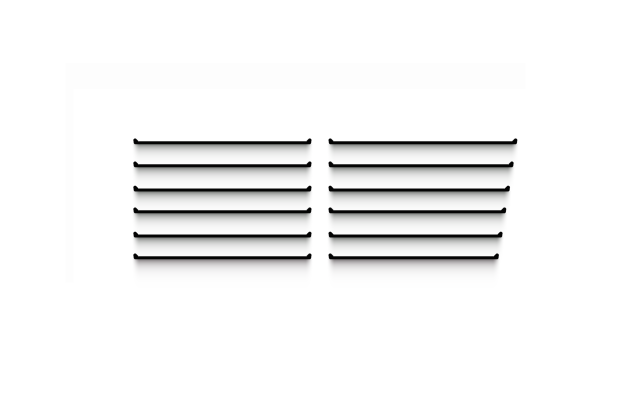
This pattern is drawn by a Shadertoy shader. Its source:

```glsl
// Two columns of six thin black slats with upturned ends on a white ground.
// Each slat is a distance function with an exponential shadow below it; the
// right column narrows row by row. White margins let the canvas tile.

float hash(vec2 p) {
    return fract(sin(dot(p, vec2(127.1, 311.7))) * 43758.5453);
}

float segment(vec2 p, vec2 a, vec2 b) {
    vec2 pa = p - a, ba = b - a;
    return length(pa - ba * clamp(dot(pa, ba) / dot(ba, ba), 0.0, 1.0));
}

float box(vec2 p, vec2 lo, vec2 hi) {
    vec2 d = abs(p - 0.5 * (lo + hi)) - 0.5 * (hi - lo);
    return max(d.x, d.y);
}

// Bar with a slanted nub at both ends; p.x is measured from the bar's centre.
float slat(vec2 p, float halfWidth) {
    float inward = halfWidth - abs(p.x);
    float bar = max(abs(p.y) - 0.0036, 0.005 - inward);
    float nub = segment(vec2(inward, p.y), vec2(0.0045, 0.0062), vec2(0.0095, 0.0012)) - 0.0042;
    float foot = segment(vec2(inward, p.y), vec2(0.0045, 0.0055), vec2(0.0050, 0.0005)) - 0.0040;
    return min(bar, min(nub, foot));
}

// Soft shade that starts at the bar, fades downward and softens at the ends.
float slatShadow(vec2 p, float halfWidth, float strength) {
    float below = -p.y - 0.0030;
    float ends = smoothstep(-0.004, 0.016, halfWidth - abs(p.x));
    return strength * ends * smoothstep(-0.001, 0.001, below) * exp(-max(below, 0.0) / 0.0125);
}

void mainImage(out vec4 fragColor, in vec2 fragCoord) {
    vec2 p = fragCoord / iResolution.y;
    float px = 1.0 / iResolution.y;

    // White ground with a barely visible band and left strip
    float panel = min(box(p, vec2(0.159, 0.783), vec2(1.282, 0.846)),
                      box(p, vec2(0.159, 0.311), vec2(0.180, 0.846)));
    vec3 color = vec3(1.0 - 0.008 * smoothstep(px, -px, panel));

    float ink = 0.0;
    for (int row = 0; row < 6; row++) {
        float r = float(row);
        // Every other row sits slightly low
        float sag = (row > 0 && row % 2 == 0) ? 0.003 : 0.0;
        float y = 0.6518 - 0.0561 * r - sag;
        for (int column = 0; column < 2; column++) {
            float left = column == 0 ? 0.325 : 0.801;
            float right = column == 0 ? 0.760 : 1.262 - 0.009 * r;
            vec2 q = p - vec2(0.5 * (left + right), y);
            float halfWidth = 0.5 * (right - left);

            float strength = 0.54 + 0.05 * hash(vec2(r, float(column)));
            vec3 tint = row == 5 ? vec3(0.98, 1.02, 1.0) : vec3(1.01, 0.99, 1.01);
            color *= 1.0 - tint * slatShadow(q, halfWidth, strength);
            ink = max(ink, smoothstep(0.7 * px, -0.7 * px, slat(q, halfWidth)));
        }
    }

    color = mix(color, vec3(0.015), ink);
    fragColor = vec4(color, 1.0);
}
```
